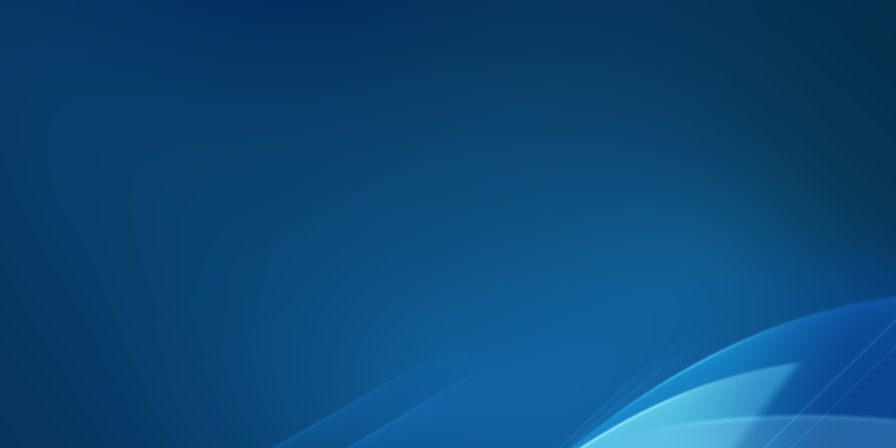
A WebGL 2 fragment shader for this background:

```glsl
#version 300 es
precision highp float;
// Deep blue backdrop with soft diagonal streaks and glowing curved sheets at the lower right.
uniform vec2 u_resolution;
out vec4 outColor;

float hash(float n) {
  return fract(sin(n * 127.1) * 43758.5453);
}

// Soft elliptical spot
float glow(vec2 p, vec2 center, vec2 radius) {
  vec2 d = (p - center) / radius;
  return exp(-dot(d, d));
}

// Coverage below an edge, where d is the height above it
float below(float d, float softness) {
  return 1.0 - smoothstep(-softness, softness, d);
}

// Thin bright line around d = 0
float rim(float d, float width) {
  return exp(-d * d / (width * width));
}

vec3 backdrop(vec2 p) {
  vec3 c = vec3(0.018, 0.19, 0.345);
  c += vec3(0.045, 0.185, 0.27) * glow(p, vec2(1.22, 0.12), vec2(0.72, 0.42));
  c += vec3(0.012, 0.055, 0.065) * glow(p, vec2(1.58, 0.42), vec2(0.28, 0.22));
  c += vec3(0.01, 0.05, 0.06) * glow(p, vec2(0.35, 0.62), vec2(0.55, 0.4));
  c += vec3(0.02, 0.055, 0.05) * glow(p, vec2(1.25, 0.68), vec2(0.5, 0.32));
  c += vec3(0.01, 0.02, 0.03) * glow(p, vec2(0.0, 0.95), vec2(0.35, 0.3));
  c -= vec3(0.015, 0.03, 0.005) * glow(p, vec2(0.65, 1.05), vec2(0.45, 0.18));
  c -= vec3(0.0, 0.005, 0.05) * smoothstep(1.4, 2.0, p.x) * smoothstep(0.3, 0.6, p.y);
  c += vec3(0.0, 0.015, 0.06) * glow(p, vec2(1.95, 0.34), vec2(0.3, 0.11));
  return c;
}

// Broad, faint folds: each has one crisp side and one fading side
float folds(vec2 p) {
  float sum = 0.0;
  for (float i = 0.0; i < 9.0; i++) {
    float d = p.y - 0.58 * p.x + 0.75 - i * 0.17 - 0.08 * hash(i + 1.0);
    d += 0.06 * (p.x - 1.0) * (p.x - 1.0);
    float reach = glow(p, vec2(0.3 + 1.4 * hash(i + 20.0), p.y), vec2(0.4, 1.0));
    sum += below(d, 0.012) * exp(min(d, 0.0) * 14.0) * reach * (hash(i + 40.0) - 0.4);
  }
  return sum;
}

void main() {
  vec2 p = gl_FragCoord.xy / u_resolution.y;
  p.x += 1.0 - 0.5 * u_resolution.x / u_resolution.y;
  vec3 color = backdrop(p) + vec3(0.008, 0.025, 0.032) * folds(p);

  // Two light beams rising from the bottom edge
  for (float i = 0.0; i < 2.0; i++) {
    float d = p.y - (0.57 + 0.03 * i) * (p.x - 0.612 - 0.168 * i);
    float fade = 1.0 - smoothstep(0.02, 0.27 - 0.06 * i, p.y);
    color += vec3(0.008, 0.045, 0.08) * below(d, 0.006) * exp(min(d, 0.0) * 13.0) * fade;
    color += vec3(0.02, 0.05, 0.06) * rim(d, 0.004) * fade;
  }

  // Fine curved strands left of the sheets
  for (float i = 0.0; i < 2.0; i++) {
    float t = p.x - 1.25 - 0.02 * i;
    float d = p.y - (1.02 - 0.06 * i) * t + 0.5 * t * t;
    float fade = 1.0 - smoothstep(0.05, 0.32, p.y);
    color += vec3(0.02, 0.06, 0.08) * (0.4 * below(d, 0.008) * exp(min(d, 0.0) * 12.0)
      + 0.5 * rim(d, 0.004)) * fade;
  }

  // Large outer sheet: cyan on the left, deep blue on the right
  float t = p.x - 1.276;
  float outer = p.y - 0.8 * t + 0.46 * t * t;
  vec3 sheet = mix(vec3(0.08, 0.5, 0.75), vec3(0.04, 0.28, 0.58),
    smoothstep(1.5, 1.88, p.x - 0.25 * p.y));
  sheet += vec3(0.015, 0.07, 0.08) * exp(min(outer, 0.0) * 25.0);
  color = mix(color, sheet, 0.88 * below(outer, 0.006));
  color += vec3(0.13, 0.2, 0.16) * rim(outer, 0.004) * glow(p, vec2(1.55, 0.18), vec2(0.18, 0.3));

  // Bright inner sheet with a slanted right end
  t = p.x - 1.297;
  float inner = p.y - 0.65 * t + 0.53 * t * t;
  float slant = p.x - 1.64 - 0.746 * p.y;
  float end = below(slant, 0.022);
  vec3 bright = mix(vec3(0.36, 0.78, 0.9), vec3(0.18, 0.55, 0.78), smoothstep(1.45, 1.78, p.x));
  bright += vec3(0.06, 0.07, 0.04) * exp(min(inner, 0.0) * 30.0);
  color = mix(color, bright, 0.82 * below(inner, 0.006) * end);
  color += vec3(0.28, 0.2, 0.12) * rim(inner, 0.004) * end * (1.0 - smoothstep(1.4, 1.7, p.x));

  // Low pale arc along the bottom
  float arc = p.y - 0.07 + 0.25 * (p.x - 1.8) * (p.x - 1.8);
  float pale = below(arc, 0.008) * smoothstep(1.3, 1.45, p.x);
  color = mix(color, vec3(0.45, 0.78, 0.92), pale * mix(0.4, 0.24, smoothstep(1.55, 1.8, p.x)));
  color += vec3(0.07, 0.09, 0.08) * rim(arc, 0.006) * smoothstep(1.4, 1.65, p.x);

  // Slanted hairlines over the blue part of the sheet
  for (float i = 0.0; i < 2.0; i++) {
    float d = p.y - 0.97 * (p.x - 1.706 - 0.06 * i);
    color += vec3(0.03, 0.075, 0.08) * rim(d, 0.004) * below(outer, 0.006) * (1.0 - 0.6 * i);
  }

  outColor = vec4(clamp(color, 0.0, 1.0), 1.0);
}
```
